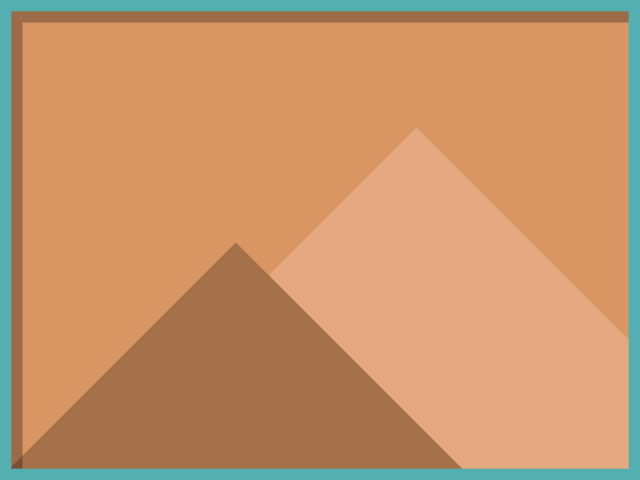
Write a WebGL 1 fragment shader that draws this background.

```glsl
precision highp float;

uniform vec2 u_resolution;

// Lengths are in canvas heights
#define FRAME_WIDTH 0.0236
#define SHADOW_WIDTH 0.0234
#define SHADOW_TINT 0.72
#define SEAM_WIDTH 0.001
#define NEAR_PEAK vec2(0.4913, 0.4950)
#define FAR_PEAK vec2(0.8681, 0.7344)
#define FRAME_COLOR vec3(0.33, 0.69, 0.69)
#define SKY_COLOR vec3(0.85, 0.59, 0.39)
#define FAR_COLOR vec3(0.90, 0.66, 0.50)
#define NEAR_COLOR vec3(0.643, 0.443, 0.294)

// Signed distance to a right-angled mountain, negative inside
float mountain(vec2 p, vec2 peak) {
  return (abs(p.x - peak.x) + p.y - peak.y) * 0.70711;
}

// Antialiased coverage of a signed distance
float cover(float dist) {
  return clamp(0.5 - dist * u_resolution.y, 0.0, 1.0);
}

void main() {
  vec2 p = gl_FragCoord.xy / u_resolution.y;
  float aspect = u_resolution.x / u_resolution.y;

  // Mountains, with a thin seam of sky between them
  float nearDist = mountain(p, NEAR_PEAK);
  float farDist = max(mountain(p, FAR_PEAK), SEAM_WIDTH - nearDist);
  vec3 color = mix(SKY_COLOR, FAR_COLOR, cover(farDist));
  color = mix(color, NEAR_COLOR, cover(nearDist));

  // Shadow cast inward by the left and top of the frame
  float shadowDist = min(p.x, 1.0 - p.y) - FRAME_WIDTH - SHADOW_WIDTH;
  color *= mix(1.0, SHADOW_TINT, cover(shadowDist));

  // Frame around the canvas
  vec2 border = min(p, vec2(aspect, 1.0) - p);
  float frameDist = min(border.x, border.y) - FRAME_WIDTH;
  color = mix(color, FRAME_COLOR, cover(frameDist));

  gl_FragColor = vec4(color, 1.0);
}
```
